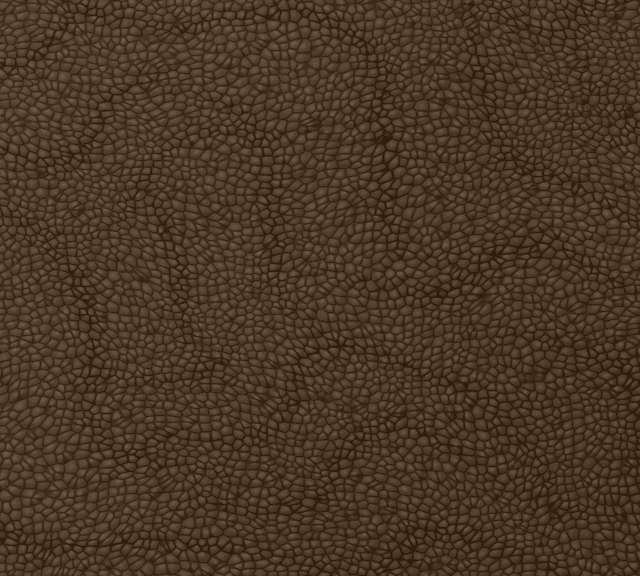
Write a WebGL 1 fragment shader that draws this texture.

```glsl
precision highp float;
uniform vec2 u_resolution;

const vec3 DARK_BROWN = vec3(0.220, 0.150, 0.080);
const vec3 LIGHT_TAN = vec3(0.400, 0.330, 0.260);
const vec3 RED_SHIFT = vec3(0.008, -0.004, 0.004);
const vec2 PEBBLE_DENSITY = vec2(58.0, 72.0);  // pebbles per canvas height
const vec2 LIGHT_DIR = vec2(-0.40, 0.92);
const vec2 GLINT_OFFSET = vec2(-0.05, 0.14);
const float JITTER = 0.84;
const float CREASE_WIDTH = 0.34;
const float CREASE_DEPTH = 0.48;
const float FOLD_DEPTH = 0.30;
const float SLOPE_SHADE = 0.26;
const float GLINT = 0.40;
const float GLINT_TIGHTNESS = 9.0;
const float BASE_TONE = 0.49;
const float GRAIN_DENSITY = 300.0;
const float GRAIN_AMOUNT = 0.16;

vec2 hash2(vec2 p) {
  vec3 q = fract(p.xyx * vec3(0.1031, 0.1030, 0.0973));
  q += dot(q, q.yzx + 33.33);
  return fract((q.xx + q.yz) * q.zy);
}

// Layered sines bend the rows of pebbles.
vec2 hideWarp(vec2 p) {
  vec2 w = 0.016 * sin(p.yx * vec2(9.0, 7.0) + p * 4.0 + vec2(0.7, 2.1));
  w += 0.007 * sin(p.yx * vec2(21.0, 17.0) - p * 11.0 + vec2(3.9, 1.3));
  w += 0.003 * sin(p.yx * vec2(47.0, 41.0) + p * 29.0 + vec2(1.2, 5.0));
  return w;
}

// Smooth cellular speckle, centred on zero.
float fineGrain(vec2 p) {
  vec2 cell = floor(p);
  vec2 f = fract(p);
  f = f * f * (3.0 - 2.0 * f);
  float low = mix(hash2(cell).x, hash2(cell + vec2(1.0, 0.0)).x, f.x);
  float high = mix(hash2(cell + vec2(0.0, 1.0)).x, hash2(cell + 1.0).x, f.x);
  return mix(low, high, f.y) - 0.5;
}

// Returns offset from the pebble centre, border distance and pebble hash.
vec4 pebble(vec2 p) {
  vec2 cell = floor(p);
  vec2 nearestOffset = vec2(0.0);
  float nearest = 8.0;
  float second = 8.0;
  float id = 0.0;
  for (int j = -1; j <= 1; j++) {
    for (int i = -1; i <= 1; i++) {
      vec2 site = cell + vec2(float(i), float(j));
      vec2 rnd = hash2(site);
      vec2 offset = p - site - 0.5 - JITTER * (rnd - 0.5);
      float d = length(offset);
      if (d < nearest) {
        second = nearest;
        nearest = d;
        nearestOffset = offset;
        id = fract(rnd.x * 7.0 + rnd.y * 13.0);
      } else {
        second = min(second, d);
      }
    }
  }
  return vec4(nearestOffset, second - nearest, id);
}

// Long wandering wrinkles that deepen the creases they cross.
float foldLines(vec2 p) {
  float a = p.y * 19.0 - p.x * 4.0 + 1.6 * sin(p.x * 6.0 + 1.0) + sin(p.x * 13.0 + p.y * 9.0);
  float b = p.y * 13.0 + p.x * 9.0 + 1.8 * sin(p.x * 5.0 - p.y * 7.0 + 2.0);
  float ridgeA = pow(1.0 - abs(sin(a)), 3.0);
  float ridgeB = pow(1.0 - abs(sin(b)), 3.0);
  float patches = 0.5 + 0.5 * sin(p.x * 5.0 + 2.0 * sin(p.y * 6.0));
  return mix(ridgeA, ridgeB, patches);
}

// Soft light from the upper left, fading to the right and bottom.
float broadLight(vec2 p) {
  float falloff = 0.13 * (0.50 - p.x) + 0.12 * (p.y - 0.45);
  float mottling = 0.035 * sin(p.x * 6.0 + 2.0 * sin(p.y * 4.0)) * sin(p.y * 7.0 + p.x * 3.0);
  return falloff + mottling;
}

void main() {
  vec2 p = gl_FragCoord.xy / u_resolution.y;
  vec2 hide = p + hideWarp(p);
  vec4 grain = pebble(hide * PEBBLE_DENSITY);
  float fold = foldLines(hide);

  // Relief: dark creases, lit upper slopes and a soft glint.
  float crease = 1.0 - smoothstep(0.0, CREASE_WIDTH, grain.z);
  float slope = dot(grain.xy, LIGHT_DIR);
  vec2 toGlint = grain.xy - GLINT_OFFSET;
  float glint = exp(-GLINT_TIGHTNESS * dot(toGlint, toGlint)) * (0.45 + 0.9 * grain.w);

  float tone = BASE_TONE + broadLight(p);
  tone -= crease * (CREASE_DEPTH + FOLD_DEPTH * fold) + 0.10 * fold;
  tone += SLOPE_SHADE * slope + GLINT * glint * (1.0 - crease);
  tone += GRAIN_AMOUNT * fineGrain(p * GRAIN_DENSITY);

  vec3 color = mix(DARK_BROWN, LIGHT_TAN, clamp(tone, -0.20, 1.25));
  color += RED_SHIFT * (p.x - 0.55);
  gl_FragColor = vec4(color, 1.0);
}
```
